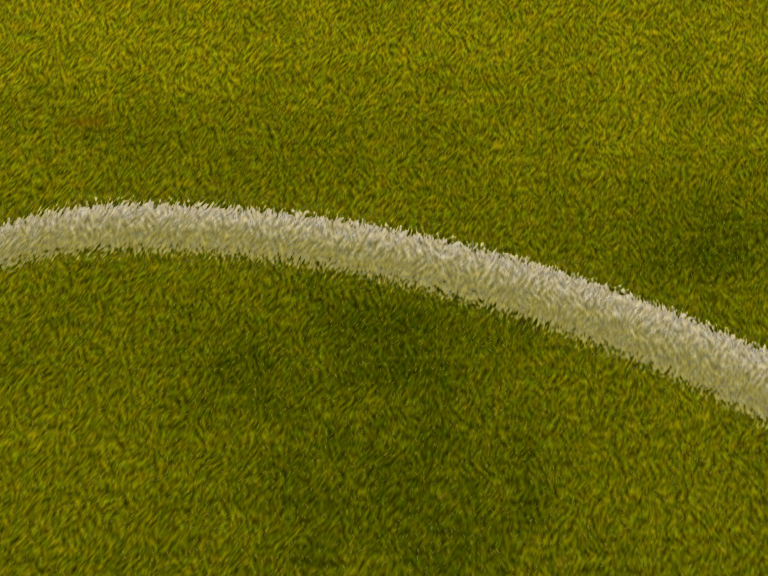
A WebGL 1 fragment shader for this texture:

```glsl
precision highp float;
// Sunlit turf crossed by a curved, worn chalk stripe.
// Two bent parabolas bound the stripe; leaning gradient noise forms blades,
// while broad soft patches shade the lawn and jittered cells scatter flecks.

uniform vec2 u_resolution;

const vec3 GRASS_DARK = vec3(0.235, 0.260, 0.000);
const vec3 GRASS_MID = vec3(0.360, 0.360, 0.008);
const vec3 GRASS_LIGHT = vec3(0.485, 0.465, 0.022);
const vec3 CHALK_WORN = vec3(0.565, 0.530, 0.290);
const vec3 CHALK_FRESH = vec3(0.720, 0.670, 0.550);
const vec3 FLECK_STRAW = vec3(0.640, 0.590, 0.270);
const vec3 FLECK_COOL = vec3(0.440, 0.430, 0.390);
const vec3 RUST = vec3(0.430, 0.280, 0.010);
const vec2 BLADE_FREQ = vec2(125.0, 62.0);
const float BLADE_CONTRAST = 0.62;
const float FRAY = 0.016;

vec2 hash2(vec2 p) {
  vec3 q = fract(vec3(p.xyx) * vec3(0.1031, 0.1030, 0.0973));
  q += dot(q, q.yzx + 33.33);
  return fract((q.xx + q.yz) * q.zy);
}

float cornerGrad(vec2 cell, vec2 offset) {
  float a = 6.2832 * hash2(cell).x;
  return dot(vec2(cos(a), sin(a)), offset);
}

float gradNoise(vec2 p) {
  vec2 i = floor(p), f = fract(p);
  vec2 u = f * f * f * (f * (f * 6.0 - 15.0) + 10.0);
  vec2 e = vec2(1.0, 0.0);
  float low = mix(cornerGrad(i, f), cornerGrad(i + e, f - e), u.x);
  float high = mix(cornerGrad(i + e.yx, f - e.yx), cornerGrad(i + 1.0, f - 1.0), u.x);
  return mix(low, high, u.y);
}

float patchAt(vec2 p, vec2 center, vec2 radius) {
  vec2 d = (p - center) / radius;
  return exp(-dot(d, d));
}

// Height of an arch that falls faster to the left of its crest.
float arch(float x, vec2 crest, float bend, float leftBend) {
  float d = x - crest.x;
  float l = min(d, 0.0);
  return crest.y - bend * d * d - leftBend * l * l;
}

// Noise stretched along a leaning blade direction.
float blades(vec2 p, float lean, float scale) {
  return gradNoise(vec2(p.x - lean * p.y, p.y) * BLADE_FREQ * scale + 40.0);
}

// Short soft strokes, at most one in each cell.
float flecks(vec2 p, float freq, float share, float seed) {
  vec2 g = p * freq + seed;
  vec2 cell = floor(g);
  vec2 rnd = hash2(cell + seed);
  vec2 kind = hash2(cell + seed + 71.0);
  vec2 d = fract(g) - 0.36 - 0.28 * rnd;
  float a = 1.57 + (kind.y - 0.6) * 1.8;
  vec2 dir = vec2(cos(a), sin(a));
  d -= dir * clamp(dot(d, dir), -0.18, 0.18);
  return (1.0 - smoothstep(0.03, 0.17, length(d))) * step(kind.x, share);
}

float lawnTone(vec2 p) {
  float t = mix(0.38, 0.70, smoothstep(0.35, 0.95, p.y));
  t -= 0.30 * patchAt(p, vec2(1.24, 0.59), vec2(0.20, 0.09));
  t -= 0.20 * patchAt(p, vec2(0.52, 0.73), vec2(0.22, 0.10));
  t -= 0.16 * patchAt(p, vec2(0.17, 0.78), vec2(0.15, 0.06));
  t -= 0.24 * patchAt(p, vec2(0.72, 0.43), vec2(0.22, 0.12));
  t -= 0.22 * patchAt(p, vec2(0.70, 0.12), vec2(0.30, 0.18));
  t -= 0.12 * patchAt(p, vec2(0.38, 0.36), vec2(0.24, 0.10));
  t += 0.16 * patchAt(p, vec2(0.08, 0.22), vec2(0.24, 0.15));
  t += 0.15 * patchAt(p, vec2(1.18, 0.22), vec2(0.24, 0.15));
  t += 0.10 * patchAt(p, vec2(0.15, 0.94), vec2(0.30, 0.10));
  return t + 0.16 * gradNoise(p * 7.0) + 0.16 * gradNoise(p * 19.0 + 5.0);
}

void main() {
  vec2 p = gl_FragCoord.xy / u_resolution.y;

  // Ground coordinates grow finer with distance.
  vec2 ground = vec2((p.x - 0.667) * (0.9 + 0.35 * p.y), p.y * (0.9 + 0.25 * p.y));
  ground += 0.008 * vec2(gradNoise(p * 16.0), gradNoise(p * 16.0 + 9.0));
  float turn = smoothstep(-0.25, 0.25, gradNoise(p * 24.0 + 13.0));
  float blade = mix(blades(ground, 0.55, 1.0), blades(ground, -0.30, 1.0), turn);
  float fine = blades(ground + 3.0, 0.25, 1.75);
  float grain = blade + 0.55 * fine;

  // Lawn colour, blade relief and warm tint.
  float tone = lawnTone(p);
  vec3 col = mix(GRASS_DARK, GRASS_MID, smoothstep(0.0, 0.45, tone));
  col = mix(col, GRASS_LIGHT, smoothstep(0.40, 0.95, tone));
  col *= 1.0 + BLADE_CONTRAST * grain;
  col.r *= 1.0 + 0.16 * gradNoise(p * 55.0);
  col = mix(col, RUST, 0.55 * patchAt(p, vec2(0.148, 0.788), vec2(0.030, 0.008)));

  // Stripe limits, frayed by the blades.
  float top = arch(p.x, vec2(0.22, 0.648), 0.208, 0.60);
  float bottom = arch(p.x, vec2(0.20, 0.566), 0.235, 0.54);
  float fray = FRAY * (blade + 0.8 * fine);
  float upper = smoothstep(-0.006, 0.006, top - p.y + fray);
  float lower = smoothstep(-0.011, 0.011, p.y - bottom + 1.4 * fray);
  float stripe = upper * lower;
  float across = clamp((p.y - bottom) / (top - bottom), 0.0, 1.0);
  float fresh = smoothstep(0.30, 0.95, across + 0.35 * blade);
  fresh *= 0.72 + 0.28 * smoothstep(0.02, 0.16, p.x);
  vec3 chalk = mix(CHALK_WORN, CHALK_FRESH, fresh) * (1.0 + 0.30 * grain);
  chalk += vec3(0.02, 0.0, -0.08) * gradNoise(p * 60.0 + 21.0);
  col = mix(col, chalk, stripe * 0.95);

  // Dry tips everywhere; cool shadows gather along the stripe.
  float nearStripe = smoothstep(-0.045, 0.0, min(p.y - bottom, top - p.y));
  for (int i = 0; i < 3; i++) {
    float s = 17.0 * float(i) + 3.0;
    float tip = flecks(ground + 2.0, 78.0 + s * 0.4, 0.22, s);
    float shade = flecks(ground + 2.0, 85.0 + s * 0.3, 0.30, s + 101.0);
    col = mix(col, FLECK_STRAW, tip * mix(0.26, 0.38, stripe));
    col = mix(col, FLECK_COOL, shade * nearStripe * 0.42);
  }
  gl_FragColor = vec4(clamp(col, 0.0, 1.0), 1.0);
}
```
